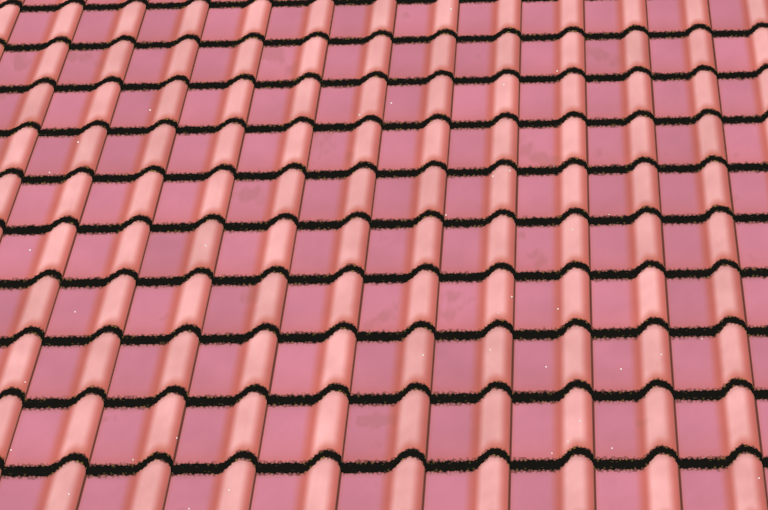
Reproduce this texture procedurally as a Shadertoy shader.

```glsl
#define PITCH_TOP 0.0809     // column width at the upper edge
#define PITCH_GROWTH 0.0477  // widening of columns per unit downwards
#define ROW_DEPTH 2.7435     // perspective spacing of the courses
#define COLUMN_X 0.7432      // crest of the nearly vertical column
#define ROLL_HALF 0.21       // half width of a roll, in columns
#define ROLL_RISE 0.20       // height of the arch, in courses
#define JOINT_PAN 0.072
#define JOINT_ROLL 0.050
#define SEAM_HALF 0.011
#define GRAIN_SCALE 210.0

const vec3 PAN = vec3(0.82, 0.51, 0.58);
const vec3 HIGHLIGHT = vec3(0.97, 0.71, 0.70);
const vec3 TERRACOTTA = vec3(0.78, 0.40, 0.33);
const vec3 BROWN = vec3(0.59, 0.38, 0.33);
const vec3 UMBER = vec3(0.35, 0.20, 0.16);
const vec3 SOOT = vec3(0.10, 0.09, 0.08);
const vec3 MOSS = vec3(0.46, 0.39, 0.17);

float hash(vec2 p) {
    return fract(sin(dot(p, vec2(127.1, 311.7))) * 4375.85);
}

// Cellular noise: distance to the nearest point, and its random value
vec2 cellular(vec2 p) {
    vec2 base = floor(p), nearest = vec2(9.0, 0.0);
    for (int j = -1; j <= 1; j++)
    for (int i = -1; i <= 1; i++) {
        vec2 cell = base + vec2(i, j);
        vec2 point = cell + vec2(hash(cell), hash(cell + 37.0));
        float d = distance(p, point);
        if (d < nearest.x) nearest = vec2(d, hash(cell + 71.0));
    }
    return nearest;
}

float layeredSines(vec2 p) {
    float sum = 0.0, amp = 0.5;
    for (int i = 0; i < 4; i++) {
        sum += amp * sin(p.x + 1.7 * sin(p.y)) * cos(p.y - 0.6 * p.x);
        p = mat2(1.5, 1.2, -1.2, 1.5) * p + 1.3;
        amp *= 0.55;
    }
    return sum;
}

// Cross-section of a tile: soft left flank, steep right flank
float rollHeight(float r) {
    return r < 0.0 ? smoothstep(-1.2, 0.0, r) : sqrt(max(1.0 - r * r, 0.0));
}

void mainImage(out vec4 fragColor, in vec2 fragCoord) {
    float px = 1.0 / iResolution.x;
    vec2 p = vec2(fragCoord.x, iResolution.y - fragCoord.y) * px;

    // Perspective: columns fan out downwards, courses tilt slightly
    float pitch = PITCH_TOP + PITCH_GROWTH * p.y;
    float column = (p.x - COLUMN_X - 0.013 * p.y) / pitch - ROLL_HALF;
    float tiltedY = p.y + (0.021 - 0.0154 * p.y) * (p.x - 0.794);
    float depth = PITCH_TOP + PITCH_GROWTH * tiltedY;
    float t = fract(column);
    float r = (t - 1.0 + ROLL_HALF) / ROLL_HALF;
    float h = rollHeight(r);
    float row = 33.0 - ROW_DEPTH / depth + ROLL_RISE * h;
    float along = fract(row);
    float joint = fract(row + 0.5) - 0.5;
    vec2 tile = vec2(floor(column), floor(row));
    float aaU = px / pitch;
    float aaV = ROW_DEPTH * PITCH_GROWTH / (depth * depth) * px;

    vec2 grain = cellular(p * GRAIN_SCALE);
    float clouds = layeredSines(p * 38.0 + tile * 0.7);

    // Glazed pan, redder towards the roll and the lower lip
    vec3 col = mix(PAN, TERRACOTTA, 0.22 * smoothstep(0.4, 1.0, along));
    col = mix(col, TERRACOTTA, 0.75 * smoothstep(-1.6, -0.95, r));
    col = mix(col, TERRACOTTA, 0.3 * (1.0 - smoothstep(0.0, 0.07, t)));

    // Roll with a broad sheen along its crest
    float sheen = smoothstep(-1.0, -0.5, r) * (1.0 - smoothstep(0.2, 0.85, r));
    col = mix(col, HIGHLIGHT, sheen * (0.92 + 0.12 * clouds));
    col = mix(col, BROWN, 0.5 * smoothstep(0.78, 1.0, r));

    // Variation between tiles, weather stains and pale specks
    col *= 1.0 + 0.07 * (hash(tile) - 0.5) + 0.035 * clouds;
    float stain = smoothstep(0.25, 0.65, clouds) * step(0.6, hash(tile + 5.0));
    col = mix(col, BROWN, 0.25 * stain * (1.0 - h));
    vec2 speck = cellular(p * 55.0);
    float fleck = (1.0 - smoothstep(0.05, 0.1, speck.x)) * step(0.975, speck.y);
    col = mix(col, vec3(0.93, 0.87, 0.85), 0.8 * fleck);

    // Worn lower lip above the joint, shade beneath it
    float lip = smoothstep(-0.24, -0.04, joint) * step(joint, 0.0);
    col = mix(col, TERRACOTTA, lip * (0.3 + 0.5 * h));
    float shade = step(0.0, joint) * (1.0 - smoothstep(0.04, 0.17, joint));
    col = mix(col, BROWN, 0.4 * shade);

    // Narrow seam on the right of each roll
    float seamDist = min(t, 1.0 - t);
    float seamWidth = SEAM_HALF * (0.75 + 0.5 * hash(tile.yy + floor(column + 0.5)));
    float seam = 1.0 - smoothstep(seamWidth - aaU, seamWidth + aaU, seamDist);
    col = mix(col, UMBER, 0.85 * seam);

    // Dark ragged joint with a brown fringe and moss grains
    float reach = mix(JOINT_PAN, JOINT_ROLL, h) * (0.7 + 0.55 * grain.x + 0.12 * clouds);
    float fringe = 1.0 - smoothstep(reach, reach * 1.5 + aaV, abs(joint));
    col = mix(col, UMBER, 0.65 * fringe);
    float gap = 1.0 - smoothstep(reach - aaV, reach + aaV, abs(joint));
    col = mix(col, SOOT, gap);
    float tuft = step(0.72, grain.y) * (1.0 - smoothstep(0.2, 0.55, grain.x));
    float mossBand = smoothstep(0.015, 0.045, abs(joint)) * fringe;
    col = mix(col, MOSS, tuft * mossBand * (0.4 + 0.4 * h));

    fragColor = vec4(clamp(col, 0.0, 1.0), 1.0);
}
```
